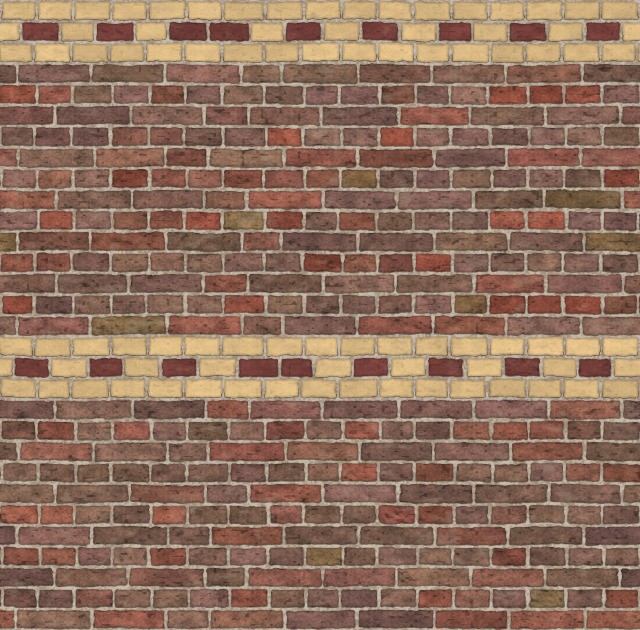
Give the GLSL for this texture, as a Shadertoy shader.

```glsl
// Weathered brick wall: alternating stretcher and header courses with two buff bands.

const float UNITS = 17.0;      // header widths across the canvas
const float COURSES = 30.0;    // courses down the canvas
const float UNIT_WIDTH = 1.79; // header width measured in course heights
const float ODD_WIDTH = 1.13;  // the one closing brick of each course, in units

const vec3 PURPLE = vec3(0.485, 0.350, 0.325);
const vec3 BROWN = vec3(0.505, 0.385, 0.310);
const vec3 RED = vec3(0.575, 0.290, 0.225);
const vec3 OLIVE = vec3(0.500, 0.410, 0.270);
const vec3 MAROON = vec3(0.455, 0.245, 0.225);
const vec3 BUFF = vec3(0.855, 0.725, 0.515);
const vec3 MORTAR_DARK = vec3(0.630, 0.560, 0.485);
const vec3 MORTAR_LIGHT = vec3(0.780, 0.730, 0.660);

float hash(vec2 p) {
    return fract(sin(dot(p, vec2(127.1, 311.7))) * 43758.545);
}

float noise(vec2 p) {
    vec2 i = floor(p), f = fract(p);
    f = f * f * (3.0 - 2.0 * f);
    float low = mix(hash(i), hash(i + vec2(1, 0)), f.x);
    float high = mix(hash(i + vec2(0, 1)), hash(i + vec2(1, 1)), f.x);
    return mix(low, high, f.y);
}

float fbm(vec2 p) {
    float sum = 0.0, amp = 0.53;
    for (int i = 0; i < 4; i++) {
        sum += amp * noise(p);
        p = p * 2.03 + 17.3;
        amp *= 0.5;
    }
    return sum;
}

float roundBox(vec2 p, vec2 halfSize, float radius) {
    vec2 q = abs(p) - halfSize + radius;
    return length(max(q, 0.0)) + min(max(q.x, q.y), 0.0) - radius;
}

// Left edge of the closing brick, in units; row counts from the top.
float closerStart(float row, float band, bool buff, bool stretcher) {
    if (buff) return mod(row, 16.0) == 1.0 ? 5.5 + 0.77 * band : 5.9;
    if (!stretcher) return band > 0.5 ? 4.97 : 5.92;
    if (mod(floor(row * 0.5) + band, 2.0) < 0.5) return 5.45;
    return band > 0.5 || row == 7.0 ? 4.44 : 6.4;
}

// Returns the offset from the brick centre, its half width and its index.
vec3 brickAlong(float u, float start, float count) {
    float w = mod(u - start, UNITS);
    float pitch = (UNITS - ODD_WIDTH) / count;
    float index = w < ODD_WIDTH ? 0.0 : 1.0 + floor((w - ODD_WIDTH) / pitch);
    float right = ODD_WIDTH + index * pitch;
    float width = index < 0.5 ? ODD_WIDTH : pitch;
    return vec3(w - right + 0.5 * width, 0.5 * width, index);
}

// Fired clay tone of one ordinary brick.
vec3 clayTone(vec2 id, float redness) {
    vec3 tone = mix(PURPLE, BROWN, hash(id + 3.1));
    tone = mix(tone, RED, redness * smoothstep(0.45, 0.95, hash(id + 7.7)));
    tone = mix(tone, OLIVE, 0.8 * step(0.975, hash(id + 12.9)));
    return tone * (0.88 + 0.24 * hash(id + 21.3));
}

// Mottling, pits, fine grain and pale mortar smears.
vec3 weather(vec3 tone, vec2 p, float strength) {
    float mottle = fbm(p * vec2(1.8, 2.8)) - 0.5;
    float grain = noise(p * 13.0) - 0.5;
    float pits = smoothstep(0.74, 0.90, noise(p * vec2(4.5, 8.0) + 9.0));
    float smear = smoothstep(0.60, 0.80, fbm(p * vec2(1.3, 2.4) + 40.0));
    tone *= 1.0 + strength * (0.55 * mottle + 0.22 * grain - 0.25 * pits);
    return mix(tone, MORTAR_DARK, 0.35 * strength * smear);
}

void mainImage(out vec4 fragColor, in vec2 fragCoord) {
    vec2 uv = fragCoord / iResolution.xy;
    vec2 p = uv * vec2(UNITS * UNIT_WIDTH, COURSES);
    float pixel = COURSES / iResolution.y;

    // Course and bond
    float height = p.y + 0.07 * (noise(vec2(p.x * 0.5, floor(p.y * 0.3))) - 0.5);
    float row = clamp(COURSES - 1.0 - floor(height), 0.0, COURSES - 1.0);
    float band = floor(row / 16.0);
    bool buff = mod(row, 16.0) < 3.0;
    bool stretcher = !buff && mod(row, 2.0) == 1.0;
    float u = uv.x * UNITS;
    u += 0.14 * (noise(vec2(u * 1.1, row * 5.0)) - 0.5);
    vec3 brick = brickAlong(u, closerStart(row, band, buff, stretcher), stretcher ? 8.0 : 16.0);
    vec2 id = vec2(brick.z, row);

    // Brick outline with chipped edges
    vec2 q = vec2(brick.x * UNIT_WIDTH, height - (COURSES - row) + 0.5);
    q.y += 0.03 * (hash(id + 5.0) - 0.5) * q.x;
    vec2 halfSize = vec2(brick.y * UNIT_WIDTH - 0.085, 0.415);
    float d = roundBox(q, halfSize, 0.08) + 0.13 * (fbm(p * 3.5) - 0.5);

    // Brick face
    bool maroon = mod(row, 16.0) == 1.0 && (brick.z < 0.5 || mod(brick.z + band, 2.0) < 0.5);
    vec3 tone = clayTone(id, stretcher ? 0.5 : 0.85 - 0.25 * band);
    if (buff) tone = (maroon ? MAROON : BUFF) * (0.95 + 0.1 * hash(id));
    vec3 face = weather(tone, p, buff ? (maroon ? 0.6 : 0.25) : 1.0);
    face *= 1.0 - 0.16 * smoothstep(-0.13, 0.0, d);

    // Sandy mortar, shaded beneath each brick
    float sand = 0.6 * fbm(p * 2.5 + 70.0) + 0.4 * noise(p * 11.0);
    vec3 mortar = mix(MORTAR_DARK, MORTAR_LIGHT, smoothstep(0.25, 0.7, sand));
    float underside = smoothstep(0.1, -0.3, q.y);
    mortar *= 1.0 - mix(0.12, 0.42, underside) * smoothstep(0.07, 0.0, d);

    float cover = smoothstep(-0.5 * pixel, 0.5 * pixel, d);
    fragColor = vec4(mix(face, mortar, cover), 1.0);
}
```
